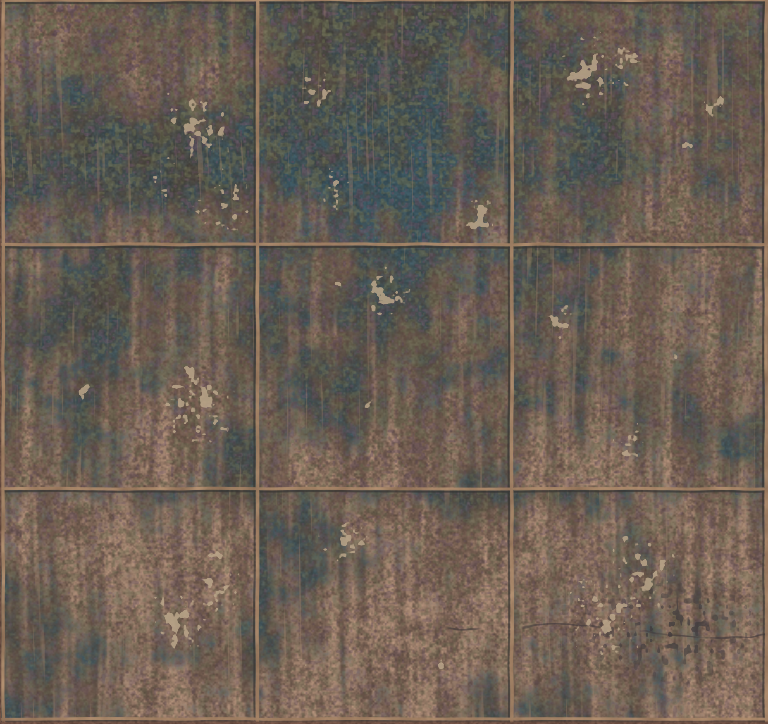
Write a WebGL 1 fragment shader that draws this texture.

```glsl
precision highp float;
uniform vec2 u_resolution;

float hash(vec2 p) {
  vec3 q = fract(vec3(p.xyx) * 0.1031);
  q += dot(q, q.yzx + 33.33);
  return fract((q.x + q.y) * q.z);
}

float noise(vec2 p) {
  vec2 i = floor(p), f = fract(p);
  f = f * f * (3.0 - 2.0 * f);
  return mix(mix(hash(i), hash(i + vec2(1, 0)), f.x),
             mix(hash(i + vec2(0, 1)), hash(i + vec2(1, 1)), f.x), f.y);
}

float fbm(vec2 p) {
  float sum = 0.0, amp = 0.52;
  for (int i = 0; i < 5; i++) {
    sum += amp * noise(p);
    p = mat2(1.6, 1.2, -1.2, 1.6) * p + 17.3;
    amp *= 0.5;
  }
  return sum;
}

// Soft elliptical stain
float patchAt(vec2 uv, vec2 center, vec2 radius) {
  vec2 d = (uv - center) / radius;
  return exp(-dot(d, d));
}

// Coverage of a band of given half width around zero
float band(float d, float halfWidth, float px) {
  return 1.0 - smoothstep(halfWidth - px, halfWidth + px, abs(d));
}

void main() {
  vec2 uv = gl_FragCoord.xy / u_resolution;
  vec2 p = uv * vec2(1.062, 1.0);
  float px = 0.6 / u_resolution.y;

  // Three by three panels, the bottom row slightly shorter
  vec2 grid = vec2((uv.x - 0.004) / 0.3313,
    uv.y < 0.325 ? (uv.y - 0.007) / 0.318 : 1.0 + (uv.y - 0.325) / 0.3375);
  vec2 tile = clamp(floor(grid), 0.0, 2.0);
  vec2 local = grid - tile;
  vec2 seed = tile * vec2(37.0, 53.0) + 11.0;

  // Layers of weathering
  float cloud = fbm(p * 9.0 + seed);
  float mottling = fbm(p * 45.0 + seed);
  float grain = noise(p * 250.0) * 0.6 + noise(p * 420.0 + 9.0) * 0.4;
  float lean = p.x + p.y * 0.05 * (hash(seed) - 0.5) + 0.006 * noise(p * 7.0);
  float streak = noise(vec2(lean * 75.0, p.y * 5.0) + seed) * 0.6
               + noise(vec2(lean * 190.0, p.y * 11.0) + seed) * 0.4;

  // Broad dark stains, deepest in the upper panels
  float blue = patchAt(uv, vec2(0.51, 0.74), vec2(0.17, 0.11));
  float stain = blue
    + 0.65 * patchAt(uv, vec2(0.48, 0.90), vec2(0.18, 0.13))
    + 0.80 * patchAt(uv, vec2(0.12, 0.78), vec2(0.14, 0.07))
    + 0.70 * patchAt(uv, vec2(0.25, 0.80), vec2(0.09, 0.10))
    + 0.80 * patchAt(uv, vec2(0.79, 0.78), vec2(0.05, 0.13))
    + 0.75 * patchAt(uv, vec2(0.70, 0.92), vec2(0.05, 0.09))
    + 0.60 * patchAt(uv, vec2(0.11, 0.57), vec2(0.14, 0.08))
    + 0.60 * patchAt(uv, vec2(0.45, 0.52), vec2(0.14, 0.14))
    + 0.55 * patchAt(uv, vec2(0.85, 0.59), vec2(0.03, 0.06))
    + 0.65 * patchAt(uv, vec2(0.97, 0.40), vec2(0.04, 0.06));
  stain *= step(tile.y, 1.0) + step(1.5, tile.y) * step(0.66, uv.y);
  float rim = exp(-16.0 * (1.0 - local.y)) * 0.4
            + exp(-28.0 * min(local.x, 1.0 - local.x)) * 0.25;
  float dirt = 0.13 + 0.16 * uv.y + 0.55 * stain + rim
    + 1.5 * (cloud - 0.5) + 0.8 * (mottling - 0.5)
    + 0.5 * (0.5 - streak) + 0.35 * (grain - 0.5);
  float dark = smoothstep(0.05, 0.85, dirt);

  // Brown plaster under grey and blue grime
  float pale = 0.36 + 1.1 * (streak - 0.5) + 1.2 * (mottling - 0.5)
    + 0.5 * (grain - 0.5) + 0.35 * (0.5 - uv.y);
  vec3 plaster = mix(vec3(0.45, 0.36, 0.31), vec3(0.63, 0.51, 0.43), smoothstep(0.0, 1.0, pale));
  vec3 grime = mix(vec3(0.31, 0.29, 0.26), vec3(0.23, 0.33, 0.37),
    clamp(0.25 + blue * 0.65 + 1.6 * (mottling - 0.5), 0.0, 1.0));
  vec3 col = mix(plaster, grime, dark);

  // Olive and purple flecks
  float fleck = noise(p * 210.0 + 71.0) * 0.65 + noise(p * 60.0 + 23.0) * 0.35;
  float upper = 0.45 + 0.55 * uv.y;
  col = mix(col, vec3(0.41, 0.42, 0.31), 0.65 * upper * smoothstep(0.50, 0.75, fleck));
  col = mix(col, vec3(0.40, 0.31, 0.38), 0.60 * upper * (1.0 - smoothstep(0.22, 0.40, fleck)));
  col *= 0.80 + 0.36 * grain;

  // Thin pale scratches running down
  float scratch = smoothstep(0.80, 0.95, noise(vec2(lean * 230.0, p.y * 9.0) + seed.yx));
  col = mix(col, vec3(0.61, 0.50, 0.41), 0.35 * scratch * smoothstep(0.35, 0.6, cloud));

  // Dark pitting and a crack across the lower right
  float pitted = patchAt(uv, vec2(0.87, 0.13), vec2(0.13, 0.07));
  float pits = smoothstep(0.66, 0.80, noise(p * vec2(190.0, 130.0) + 5.0));
  col = mix(col, vec3(0.25, 0.23, 0.24), 0.75 * pits * pitted);
  float crack = uv.y - 0.115 - 0.025 * noise(vec2(p.x * 9.0, 3.0)) - 0.006 * noise(p * 55.0);
  col = mix(col, vec3(0.25, 0.22, 0.23), 0.6 * band(crack, 0.0012, px)
    * smoothstep(0.48, 0.56, uv.x) * smoothstep(0.35, 0.6, noise(p * 38.0)));

  // Clusters of chipped paint in each panel
  for (int i = 0; i < 4; i++) {
    vec2 key = seed + float(i) * 7.1;
    vec2 center = 0.12 + 0.76 * vec2(hash(key), hash(key + 3.7));
    float size = mix(0.006, 0.045, pow(hash(key + 9.2), 3.0));
    float d = length((local - center) * vec2(1.0, 0.8)) * 0.33;
    float ragged = noise(p * 120.0 + key) * 0.7 + noise(p * 270.0) * 0.3;
    float chip = smoothstep(0.50, 0.60, ragged - d / size * 0.35 + 0.08);
    col = mix(col, vec3(0.73, 0.65, 0.54), 0.85 * chip);
  }

  // Pale raised seams with a dark groove alongside
  vec2 seam = (fract(grid + 0.5) - 0.5) * vec2(0.352, 0.335);
  seam += 0.0014 * (vec2(noise(p.yx * 24.0), noise(p * 24.0 + 40.0)) - 0.5);
  float groove = max(band(seam.x + 0.0042, 0.0014, px), band(seam.y + 0.0038, 0.0016, px));
  col = mix(col, vec3(0.21, 0.20, 0.19), 0.65 * groove);
  float ridge = max(band(seam.x, 0.0024, px), band(seam.y, 0.0021, px));
  vec3 seamColor = mix(vec3(0.50, 0.38, 0.29), vec3(0.72, 0.58, 0.45), fbm(p * 40.0 + 80.0) + 0.15);
  col = mix(col, seamColor, 0.92 * ridge);

  // Bare brown margin along the left and bottom
  float margin = 1.0 - min(smoothstep(0.0, 0.003, uv.x), smoothstep(0.001, 0.006, uv.y));
  col = mix(col, vec3(0.43, 0.31, 0.26) * (0.8 + 0.4 * grain), margin);
  gl_FragColor = vec4(col, 1.0);
}
```
